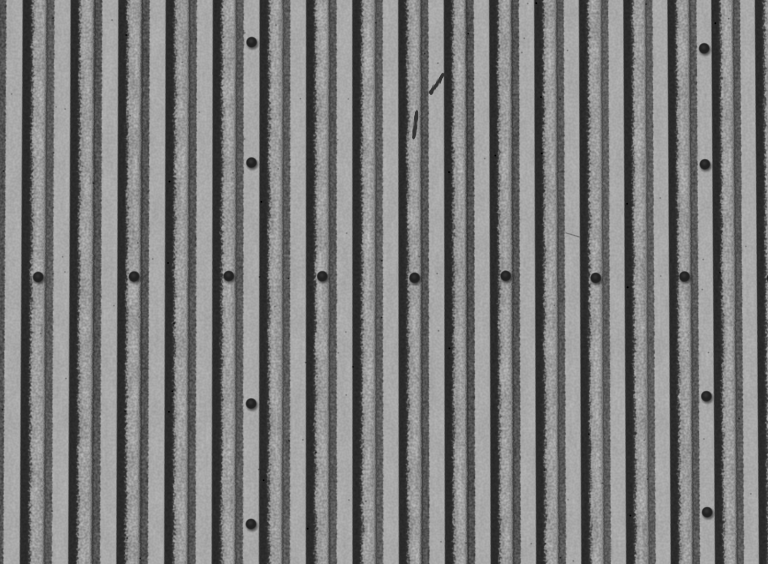
A WebGL 2 fragment shader for this texture:

```glsl
#version 300 es
precision highp float;
// Ribbed metal cladding: smooth raised ribs, shadowed flanks and gritty valleys.
// A quadratic rib index narrows the pitch to the right; bolts sit in one row
// along the valleys and in two columns on the ribs. Lengths are canvas heights.
uniform vec2 u_resolution;
out vec4 fragColor;

float hash(vec2 c) {
  vec3 h = fract(vec3(c.xyx) * 0.1031);
  h += dot(h, h.yzx + 33.33);
  return fract((h.x + h.y) * h.z);
}

vec2 gradient(vec2 c) {
  float a = 6.2832 * hash(c);
  return vec2(cos(a), sin(a));
}

float noise(vec2 p) {
  vec2 c = floor(p), f = p - c, u = f * f * f * (f * (f * 6.0 - 15.0) + 10.0);
  vec2 e = vec2(1, 0);
  float low = mix(dot(gradient(c), f), dot(gradient(c + e.xy), f - e.xy), u.x);
  float high = mix(dot(gradient(c + e.yx), f - e.yx), dot(gradient(c + e.xx), f - e.xx), u.x);
  return mix(low, high, u.y);
}

// Rib centre from index, and the inverse
float ribX(float n) { return 0.0231 + n * (0.0858 - 0.000262 * n); }
float ribIndex(float x) {
  return (0.0858 - sqrt(max(0.00736164 - 0.001048 * (x - 0.0231), 0.0))) / 0.000524;
}

float past(float edge, float t, float soft) { return smoothstep(edge - soft, edge + soft, t); }

float segment(vec2 p, vec2 a, vec2 b) {
  vec2 d = b - a;
  return length(p - a - d * clamp(dot(p - a, d) / dot(d, d), 0.0, 1.0));
}

// Domed dark head with a soft shadow to the lower right
float addBolt(float tone, vec2 d, float px) {
  float shadow = 1.0 - smoothstep(0.006, 0.0135, length(d - vec2(0.0018, -0.003)));
  tone *= 1.0 - 0.5 * shadow;
  float head = 0.13 + 0.07 * smoothstep(0.007, 0.0, length(d - vec2(-0.001, 0.002)));
  return mix(head, tone, past(0.0092, length(d), px));
}

void main() {
  vec2 p = gl_FragCoord.xy / u_resolution.y;
  float px = 1.0 / u_resolution.y;

  // Ribs fan out slightly towards the bottom
  p.x -= (p.x - 0.58) * 0.0096 * (0.5 - p.y);
  float n = ribIndex(p.x);
  float t = fract(n), rib = floor(n);
  float aa = px * 13.0;

  // Grain, blotches and streaks
  float grain = noise(p * 235.0) + 0.6 * noise(p * 140.0 + 31.0);
  float blotch = noise(p * vec2(45.0, 22.0) + 7.0);
  float streak = noise(p * vec2(160.0, 5.0) + 19.0);
  float vary = hash(vec2(rib, 3.0)) - 0.5;

  // Profile across one pitch: rib, shadow, valley, far flank, next rib
  float ribTone = 0.665 + 0.045 * grain + 0.025 * blotch + 0.015 * streak;
  float shadowTone = 0.165 + 0.03 * grain + 0.05 * past(0.34, t, 0.05);
  float across = (t - 0.51) / 0.15;
  float valleyTone = 0.625 - 0.11 * across * across + 0.12 * grain + 0.07 * blotch + 0.04 * streak;
  float flankTone = 0.335 + 0.11 * grain + 0.04 * blotch + 0.06 * vary;
  flankTone -= 0.09 * exp(-pow((t - 0.675) / 0.025, 2.0));

  float ragged = t + 0.045 * grain + 0.03 * blotch;
  float tone = mix(ribTone, shadowTone, past(0.17, t + 0.006 * grain, aa));
  tone = mix(tone, valleyTone, past(0.372 + 0.02 * vary, ragged, aa + 0.022));
  tone = mix(tone, flankTone, past(0.655 + 0.025 * vary, ragged, aa + 0.01));
  tone = mix(tone, ribTone, past(0.83, t + 0.012 * grain, aa));

  // Sparse dark flecks
  vec2 cell = floor(p * 38.0);
  vec2 spot = 0.2 + 0.6 * vec2(hash(cell + 11.0), hash(cell + 47.0));
  float fleck = length((fract(p * 38.0) - spot) / 38.0);
  tone -= 0.22 * step(0.93, hash(cell + 5.0)) * (1.0 - past(0.0012, fleck, px));

  // Chipped scratches
  float chip = min(segment(p, vec2(0.739, 0.8), vec2(0.734, 0.757)),
                   segment(p, vec2(0.787, 0.868), vec2(0.765, 0.836)));
  float wear = 0.003 + 0.004 * noise(p * vec2(190.0, 70.0));
  tone = mix(0.2, tone, past(wear, chip, px));
  float hairline = segment(p, vec2(1.004, 0.587), vec2(1.027, 0.58));
  tone = mix(tone * 0.6, tone, past(0.0008, hairline, px));

  // Bolt row in every second valley
  float valley = 2.0 * round((n - 0.52) * 0.5) + 0.52;
  float rowY = 0.509 + 0.005 * (hash(vec2(valley, 9.0)) - 0.5);
  tone = addBolt(tone, p - vec2(ribX(valley), rowY), px);

  // Bolt columns on every tenth rib, leaving out the middle
  float column = 10.0 * round((n - 5.0) / 10.0) + 5.0;
  float spacing = 0.2176 - 0.0008 * column, middle = 0.4956 + 0.0005 * column;
  float k = round((p.y - middle) / spacing);
  if (k != 0.0) tone = addBolt(tone, p - vec2(ribX(column), middle + k * spacing), px);

  fragColor = vec4(vec3(clamp(tone, 0.0, 1.0)), 1.0);
}
```
